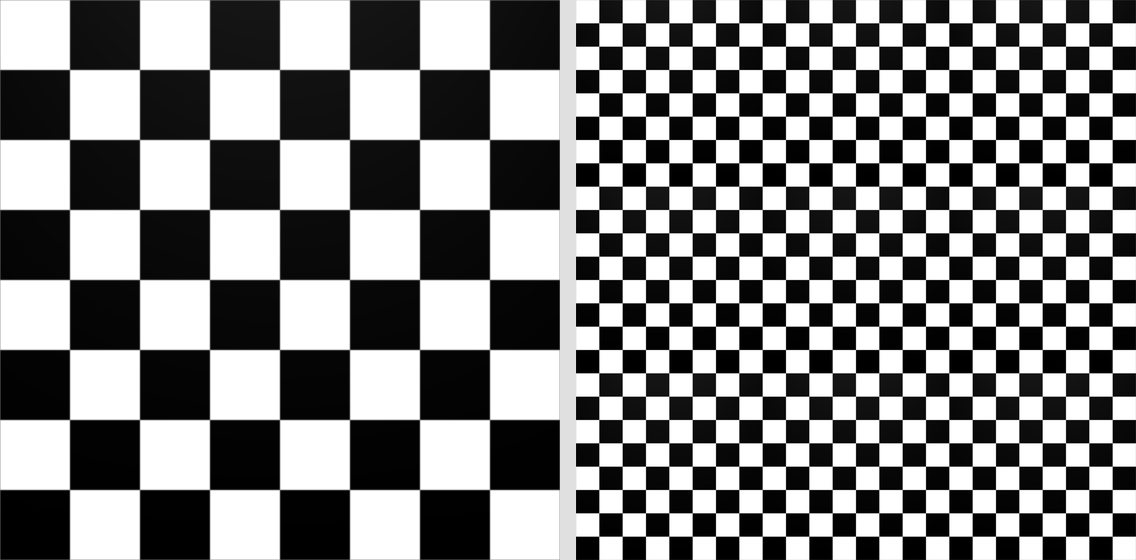
Left: one tile. Right: repeated 3 by 3.
Write a Shadertoy shader that draws this pattern.

```glsl
// Black and white checkerboard, eight squares by eight, with softened edges.
// Signed distances to the grid lines are multiplied to alternate the squares;
// a faint sheen lifts the blacks towards the top centre.

const float SQUARES = 8.0;

// Distance to the nearest grid line, in squares: positive in even cells, negative in odd
vec2 signedGridDistance(vec2 p) {
    return abs(mod(p - 0.5, 2.0) - 1.0) - 0.5;
}

void mainImage(out vec4 fragColor, in vec2 fragCoord) {
    vec2 uv = fragCoord / iResolution.xy;

    // Soft edges, never narrower than about one pixel
    vec2 halfWidth = SQUARES * max(vec2(0.0014), 0.7 / iResolution.xy);
    vec2 side = clamp(signedGridDistance(uv * SQUARES) / halfWidth, -1.0, 1.0);
    float white = 0.5 - 0.5 * side.x * side.y;

    // Sheen on the black squares, fading downwards and to both sides
    float sheen = 0.085 * pow(uv.y, 1.4) * (0.5 + 0.5 * sin(3.14159 * uv.x));

    fragColor = vec4(vec3(mix(sheen, 1.0, white)), 1.0);
}
```
